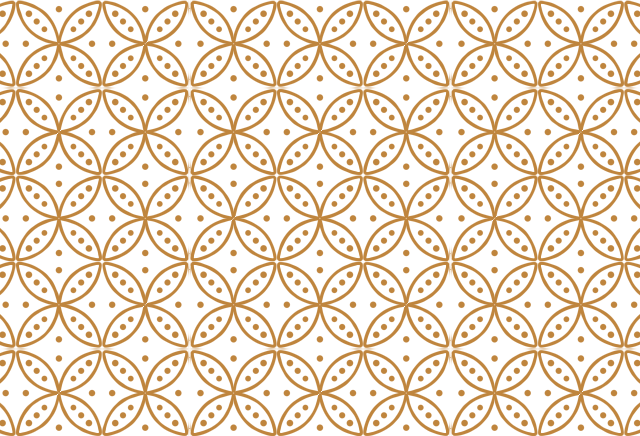
Write a WebGL 2 fragment shader that draws this pattern.

```glsl
#version 300 es
precision highp float;
// Ochre lattice of four-petalled flowers with dots, on white. Flowers sit in
// blocks of 3 x 3; a slightly wider seam with faint stray strokes parts the blocks.
// Each petal is a parabolic lens along the diagonal, folded by symmetry.

#define SHEET_WIDTH 768.0          // drawing units across the canvas
#define BLOCK 313.2                // block of three flowers, seam included
#define STEP 103.6                 // flower spacing inside a block
#define SEAM vec2(227.3, 104.5)    // one crossing of the seams
#define PETAL_LENGTH 72.0
#define PETAL_HALF_WIDTH 13.6
#define LINE_HALF_WIDTH 1.9
#define DOT_RADIUS 3.8
#define WOBBLE 0.5                 // hand-drawn unevenness of the outline
#define OCHRE vec3(0.75, 0.52, 0.24)
#define PAPER vec3(1.0)

uniform vec2 u_resolution;
out vec4 fragColor;

float hash(vec2 p) {
    return fract(sin(dot(p, vec2(127.1, 311.7))) * 43758.5453);
}

float noise(vec2 p) {
    vec2 i = floor(p), f = fract(p);
    f = f * f * (3.0 - 2.0 * f);
    return mix(mix(hash(i), hash(i + vec2(1, 0)), f.x),
               mix(hash(i + vec2(0, 1)), hash(i + vec2(1, 1)), f.x), f.y);
}

// Approximate distance to the outline of a petal that points to (1, 1).
float petalOutline(vec2 p) {
    float along = (p.x + p.y) * 0.70711;
    float across = (p.x - p.y) * 0.70711;
    float t = along / PETAL_LENGTH;
    float halfWidth = 4.0 * PETAL_HALF_WIDTH * t * (1.0 - t);
    float slope = 4.0 * PETAL_HALF_WIDTH / PETAL_LENGTH * (1.0 - 2.0 * t);
    float tipRound = 2.0 * smoothstep(15.0, 60.0, along);
    float side = sqrt(across * across + tipRound * tipRound + 1e-4);
    return abs(side - halfWidth) / max(length(vec2(across / side, slope)), 0.01);
}

// Distance to the dots inside a petal and between neighbouring petals.
float dots(vec2 p) {
    float d = min(length(p - vec2(39.7, 0.0)), length(p - vec2(0.0, 41.5))) - DOT_RADIUS;
    for (int i = 0; i < 3; i++) {
        float k = float(i);
        float radius = DOT_RADIUS - 0.4 + 0.25 * k;
        d = min(d, length(p - vec2(17.4 + 9.3 * k)) - radius);
    }
    return d;
}

// Soft spindle-shaped stroke lying along x.
float stroke(vec2 p, vec2 size) {
    vec2 s = p / size;
    return exp(-dot(s, s) * 1.5);
}

void main() {
    float unitsPerPixel = SHEET_WIDTH / u_resolution.x;
    vec2 pos = gl_FragCoord.xy * unitsPerPixel;
    float soft = 0.55 * unitsPerPixel + 0.2;

    // Block, then flower within it, then one quadrant of the flower.
    vec2 block = mod(pos - SEAM, BLOCK) - 0.5 * BLOCK;
    vec2 flower = block - STEP * clamp(round(block / STEP), -1.0, 1.0);
    vec2 q = abs(flower);

    // Outline and dots.
    float wobble = WOBBLE * (noise(pos * 0.13) - 0.5);
    float outline = petalOutline(q) - LINE_HALF_WIDTH + wobble;
    float ink = 1.0 - smoothstep(-soft, soft, min(outline, dots(q)));
    ink *= 1.0 - 0.5 * stroke(q, vec2(1.0));

    // Faint strokes left along the seams.
    vec2 seam = 0.5 * BLOCK - abs(block);
    float upright = stroke(vec2(q.y - 43.0, seam.x - 0.9), vec2(7.0, 0.9));
    float bar = stroke(vec2(seam.x, q.y - 42.5), vec2(4.0, 1.0));
    float level = stroke(vec2(q.x - 45.0, seam.y - 0.4), vec2(7.0, 0.8));
    ink = max(ink, max(0.6 * max(upright, bar), 0.4 * level));

    fragColor = vec4(mix(PAPER, OCHRE, ink), 1.0);
}
```
